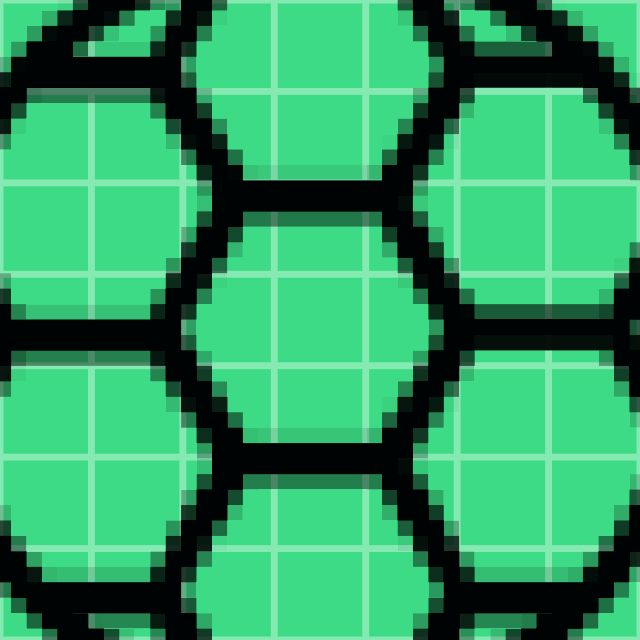
Give the GLSL for this pattern, as a Shadertoy shader.

```glsl
// Chunky black honeycomb in a ring, over a green field with a fine pale grid.
#define GRID_COUNT 7.0
#define GRID_WIDTH 0.0108
#define GRID_OPACITY 0.37
#define BLOCK_SIZE 0.02415
#define BLOCK_ORIGIN vec2(0.0173, 0.0177)
#define SHELL_CENTER vec2(0.4876, 0.4844)
#define SHELL_RADIUS 0.599
#define HEX_APOTHEM 0.205
#define STROKE 0.0612
#define COLUMN_DROP 0.0115
#define GREEN vec3(0.24, 0.86, 0.52)
#define INK vec3(0.0, 0.01, 0.01)

// Opacity of a shape at signed distance d, softened over the given width
float coverage(float d, float softness) {
    return clamp(0.5 - d / softness, 0.0, 1.0);
}

// Distance to the nearest edge of a flat-topped hexagonal tiling
float hexEdge(vec2 p) {
    vec2 period = 2.0 * HEX_APOTHEM * vec2(sqrt(3.0), 1.0);
    vec2 a = mod(p + 0.5 * period, period) - 0.5 * period;
    vec2 b = mod(p, period) - 0.5 * period;
    vec2 q = abs(dot(a, a) < dot(b, b) ? a : b);
    return HEX_APOTHEM - max(q.y, dot(q, vec2(0.5 * sqrt(3.0), 0.5)));
}

// Side columns sit slightly lower; on the right only the lower part does
vec2 sagColumns(vec2 p) {
    float side = smoothstep(0.19, 0.26, abs(p.x));
    float amount = p.x < 0.0 ? 1.0 : 1.0 - smoothstep(-0.3, -0.05, p.y);
    return p + vec2(0.0, COLUMN_DROP * side * amount);
}

// Signed distance to the ring and the honeycomb clipped inside it
float shellDistance(vec2 p) {
    float rim = length(p) - SHELL_RADIUS;
    float ring = abs(rim) - 0.5 * STROKE;
    float comb = hexEdge(sagColumns(p)) - 0.5 * STROKE;
    return min(ring, max(comb, rim));
}

// Snap to block centers, with a one-pixel blend across each seam
vec2 snapToBlocks(vec2 uv, float pixel) {
    vec2 t = (uv - BLOCK_ORIGIN) / BLOCK_SIZE;
    vec2 seam = floor(t + 0.5);
    vec2 offset = clamp((t - seam) * BLOCK_SIZE / pixel, -0.5, 0.5);
    return (seam + offset) * BLOCK_SIZE + BLOCK_ORIGIN;
}

void mainImage(out vec4 fragColor, in vec2 fragCoord) {
    float pixel = 1.0 / iResolution.y;
    vec2 uv = fragCoord * pixel;

    // Pale grid
    vec2 lineDist = abs(fract(uv * GRID_COUNT + 0.5) - 0.5) / GRID_COUNT;
    float grid = coverage(min(lineDist.x, lineDist.y) - 0.5 * GRID_WIDTH, pixel);
    vec3 color = mix(GREEN, vec3(1.0), GRID_OPACITY * grid);

    // Blocky strokes on top
    vec2 p = snapToBlocks(uv, pixel) - SHELL_CENTER;
    color = mix(color, INK, coverage(shellDistance(p), BLOCK_SIZE));

    fragColor = vec4(color, 1.0);
}
```
